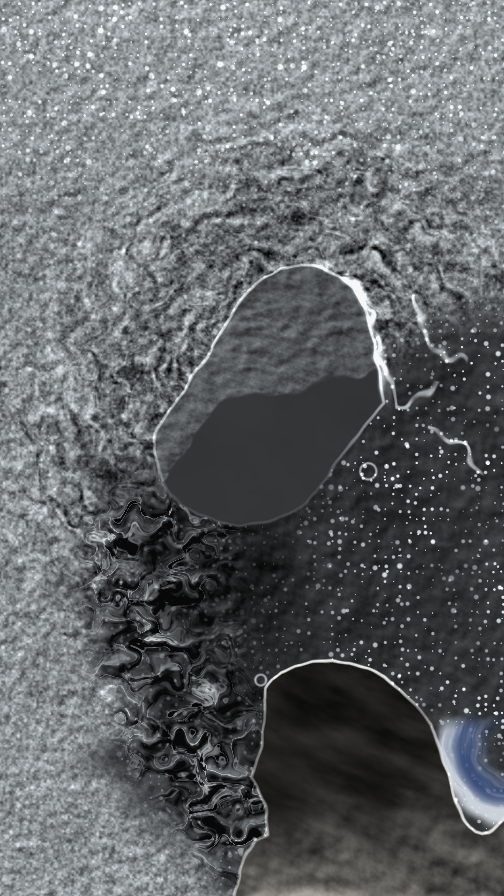
A WebGL 1 fragment shader for this texture:

```glsl
precision highp float;
uniform vec2 u_resolution;
const vec3 COOL = vec3(.965, 1., 1.02), WARM = vec3(1.02, 1., .96);
const vec3 GLASS_BLUE = vec3(.24, .32, .5), GLASS_WHITE = vec3(.86, .89, .92);
const float ICE = .55, THAW = .4, WET = .125, POOL = .205, RIM = .0016;

float hash(vec2 p) {
  vec3 q = fract(p.xyx * .1031);
  q += dot(q, q.yzx + 33.33);
  return fract((q.x + q.y) * q.z);
}
float noise(vec2 p) {
  vec2 i = floor(p), f = fract(p);
  f *= f * (3. - 2. * f);
  return mix(mix(hash(i), hash(i + vec2(1, 0)), f.x),
             mix(hash(i + vec2(0, 1)), hash(i + 1.), f.x), f.y);
}
float fbm(vec2 p) {
  float sum = 0., amp = .53;
  for (int i = 0; i < 4; i++) {
    sum += amp * noise(p);
    p = mat2(1.6, 1.2, -1.2, 1.6) * p + 17.3;
    amp *= .5;
  }
  return sum;
}
float relief(vec2 p) { return fbm(p) - fbm(p + vec2(.25, -.4)); }
float below(float edge, float soft, float v) { return 1. - smoothstep(edge - soft, edge + soft, v); }
float speckles(vec2 p, float density) {
  vec2 cell = floor(p), spot = .3 + .4 * vec2(hash(cell + 7.), hash(cell + 31.));
  float r = .1 + .25 * hash(cell + 13.);
  return step(1. - density, hash(cell)) * below(.7 * r, .3 * r, length(fract(p) - spot));
}

// Path state: query point, pen, squared distance, inside sign
vec2 at, pen;
float dist2, side;
void moveTo(float x, float y) { pen = vec2(x, y); dist2 = 9.; side = 1.; }
void lineTo(vec2 b) {
  vec2 e = pen - b, w = at - b;
  vec2 r = w - e * clamp(dot(w, e) / max(dot(e, e), 1e-9), 0., 1.);
  dist2 = min(dist2, dot(r, r));
  bvec3 c = bvec3(at.y >= b.y, at.y < pen.y, e.x * w.y > e.y * w.x);
  if (all(c) || all(not(c))) side = -side;
  pen = b;
}
void curveTo(float cx, float cy, float x, float y) {
  vec2 a = pen, c = vec2(cx, cy), b = vec2(x, y);
  for (int i = 1; i < 6; i++) {
    float t = float(i) / 6.;
    lineTo(mix(mix(a, c, t), mix(c, b, t), t));
  }
  lineTo(b);
}
float upperHole() {
  moveTo(.312, .7);
  curveTo(.271, .681, .243, .622); curveTo(.215, .577, .182, .534);
  curveTo(.167, .508, .176, .479); curveTo(.186, .424, .267, .414);
  curveTo(.332, .414, .365, .466); curveTo(.393, .508, .427, .551);
  curveTo(.423, .596, .414, .629); curveTo(.395, .72, .312, .7);
  return side * sqrt(dist2);
}
float lowerHole() {
  moveTo(.28, .134);
  curveTo(.3, .18, .294, .219); curveTo(.297, .26, .371, .263); curveTo(.43, .26, .482, .19);
  curveTo(.495, .16, .505, .115); curveTo(.523, .062, .544, .072); curveTo(.557, .078, .573, .102);
  curveTo(.7, -.2, .255, -.05); curveTo(.26, .05, .297, .069); curveTo(.302, .1, .28, .134);
  return side * sqrt(dist2);
}
float meltStreaks() {
  moveTo(.39, .685); curveTo(.425, .62, .445, .55); curveTo(.465, .54, .488, .572);
  float d = dist2;
  moveTo(.462, .665); curveTo(.475, .615, .518, .594);
  d = min(d, dist2);
  moveTo(.484, .525); curveTo(.52, .51, .534, .468);
  return sqrt(min(d, dist2));
}

void main() {
  vec2 p = gl_FragCoord.xy / u_resolution.y, d = p - vec2(.3, .55);
  float px = 1. / u_resolution.y, broad = fbm(p * 14.) - .5;
  vec2 wobble = vec2(noise(p * 60.), noise(p * 60. + 40.)) - .5;
  at = p + wobble * .004;
  float upper = upperHole(), lower = lowerHole();
  at = p + wobble * .018;
  float ropes = meltStreaks();
  // Granular ice, thawed and rippled around the upper hole
  vec2 ring = vec2(atan(d.x, d.y) * 9., length(d) * 75.) + wobble * 1.5;
  float thaw = below(.1, .09, upper + broad * .12), grain = noise(p * 260.) + noise(p * 430.) - 1.;
  float tone = mix(ICE + .06 * smoothstep(.75, 1., p.y), THAW, thaw) + .12 * broad;
  tone += .2 * grain + .45 * relief(p * 95.) + .85 * below(.17, .07, upper) * relief(ring);
  tone += (speckles(p * 120., .35) + speckles(p * 75., .25)) * mix(.13, .34, smoothstep(.72, .9, p.y));
  // Dark wet ice, frosted along its left border
  float left = p.x - .09 - 1.3 * (p.y - .36) * (p.y - .36), open = smoothstep(.26, .45, p.x);
  float top = .46 + .2 * smoothstep(.2, .55, p.x) - p.y;
  float wet = smoothstep(-.05, .07, left + broad * .16) * smoothstep(-.05, .05, top + broad * .12);
  float dots = (speckles(p * 115., .42) + speckles(p * 80., .25)) * (.4 + noise(p * 25.));
  tone = mix(tone, WET + .14 * broad + .2 * relief(p * 70.) + .07 * open + dots * mix(.16, .55, open), wet);
  float band = smoothstep(-.03, .04, left) * below(.15, .06, left) * below(.46, .06, p.y);
  vec2 frost = p * vec2(48, 65) + wobble * 2.;
  float crest = smoothstep(.86, .99, 1. - abs(2. * fbm(frost) - 1.));
  tone += band * (.5 * crest * noise(p * 35.) + .9 * relief(frost));
  // Melt streaks and bubbles
  tone += .5 * below(.003, .002, ropes) * (.3 + noise(p * 110.));
  float bubble = min(abs(length(p - vec2(.411, .474)) - .009), abs(length(p - vec2(.291, .241)) - .006));
  tone += .5 * below(.0012, .0012, bubble);
  // Upper hole: pitted stone above a smooth pool
  float shore = .445 + .1 * smoothstep(.15, .26, p.x) + .25 * max(p.x - .25, 0.) + wobble.y * .014;
  float stone = .34 + .12 * broad + .38 * relief(p * vec2(65, 95)) + .05 * grain;
  stone = mix(stone, POOL + .04 * broad, smoothstep(-.003, .003, shore - p.y + broad * .025));
  tone = mix(tone, stone, below(0., px, upper));
  tone += below(RIM, px, abs(upper)) * mix(.1, .42, smoothstep(.44, .54, p.y - .15 * max(d.x, 0.)));
  float ropy = smoothstep(.32, .37, p.x) * smoothstep(.54, .57, p.y) * noise(p * 95.);
  tone += .6 * ropy * below(.006, .003, abs(upper - .004));
  // Lower hole: shadowed rock, lit towards the bottom
  float lit = below(.075, .07, p.y - .15 * (p.x - .4) + broad * .06), inside = below(0., px, lower);
  float strata = fbm(mat2(.9, .4, -.4, .9) * p * vec2(18, 48)) - .5;
  float rock = mix(.11, .36, lit) + strata * mix(.2, .35, lit) + .3 * lit * relief(p * 60.);
  tone = mix(tone, rock + .22 * below(.012, .009, p.y + abs(p.x - .36) * .15), inside);
  tone += below(RIM, px, abs(lower)) * (.35 + .4 * smoothstep(.2, .25, p.y) + .3 * smoothstep(.47, .5, p.x));
  // Curved glassy lip
  float arc = length(p - vec2(.575, .165)) + wobble.x * .006;
  float glass = below(.087, .008, arc) * below(.195, .012, p.y) * smoothstep(.02, .055, arc) * (1. - inside);
  float white = .75 * smoothstep(.058, .078, arc) + .5 * smoothstep(.45, .8, fbm(vec2(arc * 110., p.y * 14.)));
  vec3 lip = mix(GLASS_BLUE, GLASS_WHITE, min(white + .4 * below(.105, .02, p.y), 1.));
  gl_FragColor = vec4(clamp(mix(tone * mix(COOL, WARM, inside), lip, glass * .9), .03, .97), 1.);
}
```
